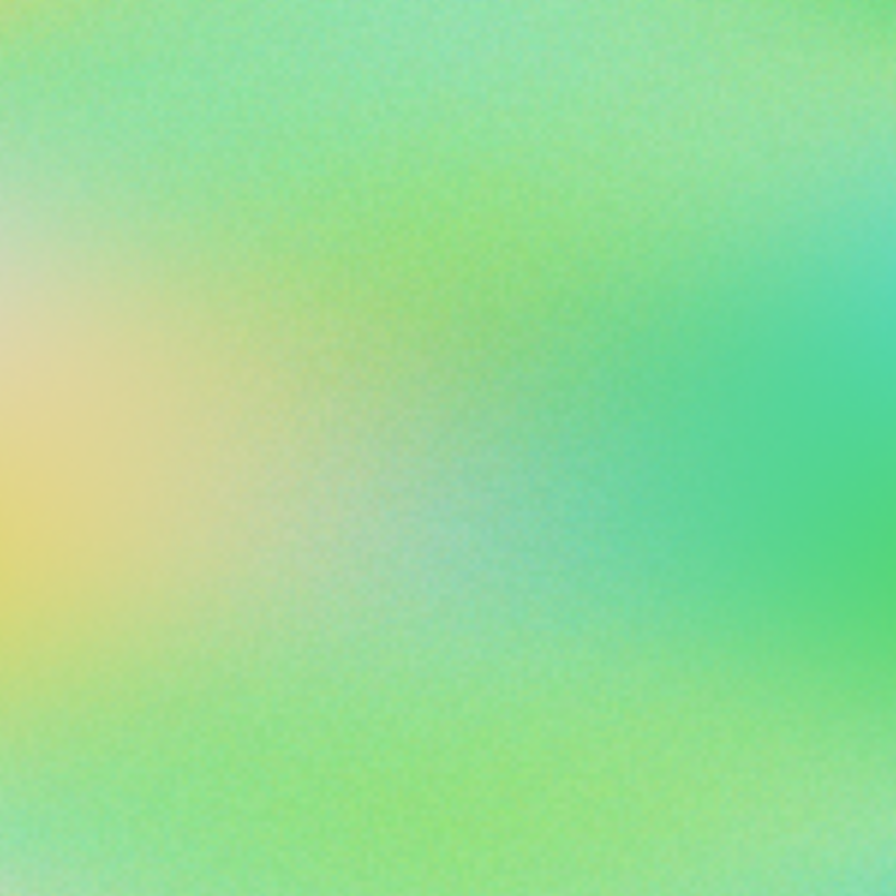
Reproduce this background procedurally as a three.js fragment shader.

```glsl
// Soft green gradient with a warm glow at left, a teal glow at right and fine grain.
varying vec2 vUv;

const float PI = 3.14159265;

// Sine-free hash: one random colour per cell
vec3 hash32(vec2 cell) {
  vec3 q = fract(cell.xyx * vec3(0.1031, 0.1030, 0.0973));
  q += dot(q, q.yxz + 33.33);
  return fract((q.xxy + q.yzz) * q.zyx);
}

// Smooth colour noise in the range -0.5 to 0.5
vec3 colourNoise(vec2 p) {
  vec2 cell = floor(p);
  vec2 f = fract(p);
  f = f * f * (3.0 - 2.0 * f);
  vec3 low = mix(hash32(cell), hash32(cell + vec2(1.0, 0.0)), f.x);
  vec3 high = mix(hash32(cell + vec2(0.0, 1.0)), hash32(cell + 1.0), f.x);
  return mix(low, high, f.y) - 0.5;
}

void main() {
  float x = vUv.x;
  float y = vUv.y;
  float side = abs(2.0 * x - 1.0);
  float height = abs(y - 0.495);

  // Horizontal band, wider towards both sides
  float halfWidth = 0.21 + 0.10 * side * side;
  float band = exp(-pow(height / halfWidth, 3.0));

  // The next bands just touch the corners
  float corners = 0.45 * side * side * side * smoothstep(0.41, 0.52, height);
  float glow = band + corners;

  // Red falls from the warm left to the cool right
  float warmth = 0.035 + 0.285 * cos(PI * x);
  float red = 0.565 + warmth * glow + 0.05 * x * x * (1.0 - glow);
  float green = 0.882 - 0.045 * glow - 0.012 * band * (1.0 - side);

  // Blue ripples vertically, out of step between the middle and the sides
  float middleRipple = 0.085 * cos(2.0 * PI * (y - 0.39) / 0.6);
  float sideRipple = 0.11 * cos(2.0 * PI * (y - 0.73) / 0.8);
  float blue = 0.59 + mix(middleRipple, sideRipple, pow(side, 1.5));

  // Grain, calmer inside the side glows
  float grain = 0.055 * (1.0 - 0.85 * band * smoothstep(0.2, 0.8, side));
  vec3 colour = vec3(red, green, blue);
  colour += grain * vec3(1.0, 0.5, 1.0) * colourNoise(vUv * 150.0);

  gl_FragColor = vec4(clamp(colour, 0.0, 1.0), 1.0);
}
```
